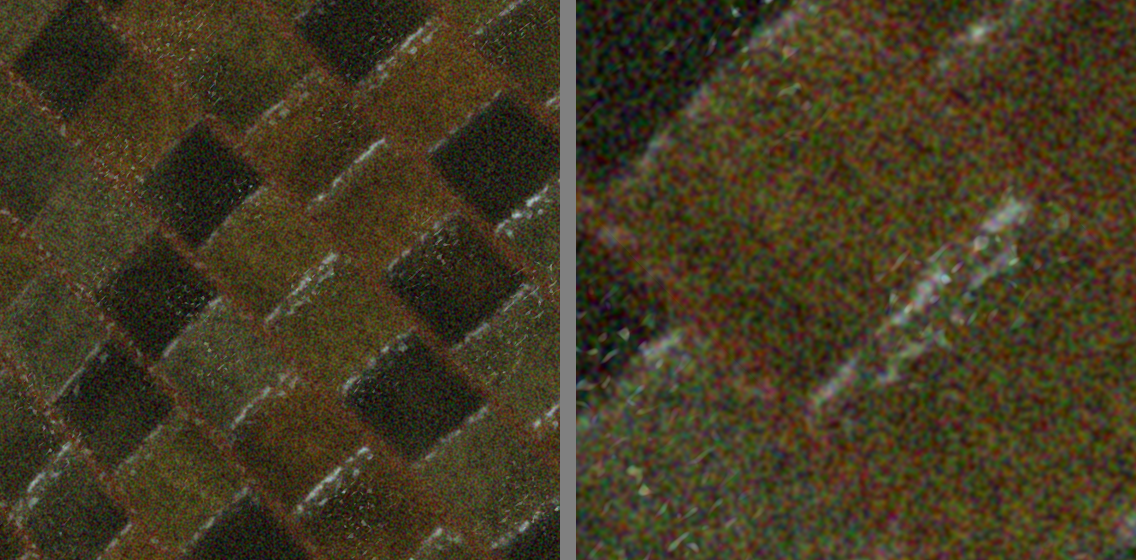
Left: the whole. Right: its middle third, enlarged.
This texture is drawn by a WebGL 1 fragment shader. Its source:

```glsl
precision highp float;
// Dim, grainy diagonal paving in running bond: square muted tiles, soft rust
// row joints, and broken pale glints along the cross joints. Tiles come from a
// skewed grid with cycling tones; gradient noise adds wear, mottling and grain.
uniform vec2 u_resolution;

const float ROW_STEP = 0.277;      // spacing of the long joints
const float ROW_START = 0.117;
const float ROW_FAN = 0.17;        // long joints fan out to the lower left
const vec2 COLUMN_CURVE = vec2(4.78, -0.395); // columns widen to lower right
const float COLUMN_START = 2.58;
const float TONE_CYCLE = 0.4;      // dark tiles recur along and across rows
const float TONE_SHIFT = -0.1;
const float JOINT_WIDTH = 0.075;   // in tiles
const float GLINT_WIDTH = 0.03;    // in tiles
const float TILE_BLEND = 0.06;     // softness between neighbours, in tiles
const float WOBBLE = 0.04;
const float GRAIN_SCALE = 215.0;
const float GRAIN_AMOUNT = 0.2;

const vec3 SHADOW = vec3(0.125, 0.12, 0.08);
const vec3 OLIVE = vec3(0.285, 0.25, 0.12);
const vec3 UMBER = vec3(0.32, 0.235, 0.105);
const vec3 MOSS_GREY = vec3(0.28, 0.265, 0.165);
const vec3 RUST = vec3(0.325, 0.21, 0.115);
const vec3 GLINT = vec3(0.64, 0.71, 0.7);

float hash(vec2 p) {
  return fract(sin(dot(p, vec2(127.1, 311.7))) * 43758.545);
}

vec2 slope(vec2 cell) {
  float a = 6.28318 * hash(cell);
  return vec2(cos(a), sin(a));
}

// Gradient noise, about -0.7 to 0.7
float noise(vec2 p) {
  vec2 i = floor(p), f = fract(p);
  vec2 w = f * f * f * (f * (f * 6.0 - 15.0) + 10.0);
  float a = dot(slope(i), f);
  float b = dot(slope(i + vec2(1, 0)), f - vec2(1, 0));
  float c = dot(slope(i + vec2(0, 1)), f - vec2(0, 1));
  float d = dot(slope(i + vec2(1, 1)), f - vec2(1, 1));
  return mix(mix(a, b, w.x), mix(c, d, w.x), w.y);
}

float fbm(vec2 p) {
  return noise(p) + 0.55 * noise(p * 2.1 + 17.3) + 0.3 * noise(p * 4.4 + 53.6);
}

float ridge(float x, float width) {
  return exp(-x * x / (width * width));
}

// Skewed, widening grid: x counts columns, y counts rows
vec2 pavingGrid(vec2 p) {
  float along = 1.0 + p.x - p.y;
  float across = (1.0 - p.x - p.y - ROW_START) / ROW_STEP;
  across += 0.018 * across * across - ROW_FAN * (along - 0.9) * max(across, 0.0);
  float column = along * (COLUMN_CURVE.x + COLUMN_CURVE.y * along) - COLUMN_START;
  return vec2(column, across);
}

vec3 tileColor(vec2 id, vec2 g, vec2 p) {
  vec3 base = mix(OLIVE, UMBER, smoothstep(0.35, 0.8, hash(id + 3.7)));
  base = mix(base, MOSS_GREY, smoothstep(0.55, 0.8, hash(id + 9.2)));
  float evenRow = 1.0 - mod(id.y, 2.0);
  float phase = TONE_CYCLE * id.x + TONE_SHIFT * id.y - 0.2 - 0.2 * evenRow;
  float dark = 1.0 - smoothstep(0.06, 0.3, abs(fract(phase + 0.5) - 0.5));
  float ramp = 0.4 * dot(g - id - 0.5, slope(id + 5.1));
  float shade = 0.85 * dark + ramp + 0.45 * fbm(p * 7.0) + 0.1;
  base *= 1.0 + 0.25 * fbm(p * 32.0);
  return mix(base, SHADOW, clamp(shade, 0.0, 1.0));
}

// Three independent channels of coarse and fine speckle
vec3 speckle(vec2 p) {
  vec2 q = mat2(0.8, 0.6, -0.6, 0.8) * p * GRAIN_SCALE;
  vec3 fine = vec3(noise(q), noise(q + 57.3), noise(q + 113.7));
  q *= 0.47;
  return fine + 0.6 * vec3(noise(q + 9.1), noise(q + 71.2), noise(q + 33.8));
}

void main() {
  vec2 p = gl_FragCoord.xy / u_resolution;
  vec2 g = pavingGrid(p) + WOBBLE * vec2(noise(p * 6.0), noise(p * 6.0 + 31.0));
  float row = floor(g.y);
  float v = g.y - row;
  g.x += 0.5 * (1.0 - mod(row, 2.0)) + (v - 0.5) * mix(-0.1, 0.15, p.x);
  float joint = floor(g.x + 0.5);
  float gap = g.x - joint;
  float rowGap = abs(v - 0.5) - 0.5;
  vec2 jointId = vec2(joint, row);

  // Tiles, melting into each other at the cross joints
  vec3 color = mix(tileColor(jointId - vec2(1, 0), g, p), tileColor(jointId, g, p),
                   smoothstep(-TILE_BLEND, TILE_BLEND, gap));

  // Rust joints
  float wear = 0.85 + 0.5 * noise(p * 14.0);
  color = mix(color, RUST, 0.85 * wear * ridge(rowGap, JOINT_WIDTH));
  color = mix(color, RUST, 0.35 * wear * ridge(gap, 0.7 * JOINT_WIDTH));

  // Pale glints: a smeared broken line with a row of dashes beside it
  float lit = mix(0.35, 1.0, hash(jointId + 2.6)) * smoothstep(0.2, 1.1, 1.0 + p.x - p.y);
  float reach = smoothstep(0.0, 0.12, v) * (1.0 - smoothstep(0.85, 1.0, v));
  float broken = smoothstep(-0.35, 0.45, noise(p * 38.0) + 0.7 * noise(p * 85.0 + 4.0));
  float line = ridge(gap + 0.03 * noise(p * 40.0 + 12.0), GLINT_WIDTH) * broken;
  float dashes = ridge(gap - 0.11, 0.04) * smoothstep(0.0, 0.35, noise(p * 62.0 + 8.0)) * step(0.3, hash(jointId + 6.8));
  float hook = ridge(v - 0.09, 0.03) * ridge(gap - 0.12, 0.1) * step(0.5, hash(jointId + 11.5)) * broken;
  float haze = 0.15 * ridge(gap - 0.04, 0.09);
  float glint = lit * (reach * (0.95 * line + 0.65 * dashes + haze) + 0.5 * hook);

  // Chalky crumbs on the long joints, patchy scratches and flecks on the tiles
  float crumbs = ridge(rowGap + 0.02, 0.04) * smoothstep(0.0, 0.5, noise(p * 75.0));
  glint += crumbs * mix(0.42, 0.1, smoothstep(0.0, 0.7, p.x));
  float patches = smoothstep(-0.05, 0.4, noise(p * 7.0 + 40.0));
  glint += 0.4 * patches * smoothstep(0.22, 0.5, noise(g * vec2(26.0, 14.0)));
  glint += 0.5 * patches * smoothstep(0.36, 0.55, noise(p * 95.0 + 21.0));
  color = mix(color, GLINT, clamp(glint, 0.0, 1.0));

  gl_FragColor = vec4(clamp(color + GRAIN_AMOUNT * speckle(p), 0.0, 1.0), 1.0);
}
```
